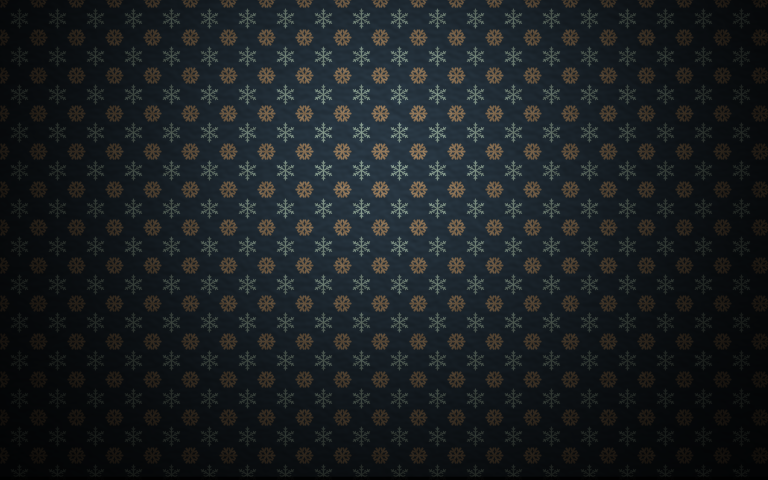
A Shadertoy shader for this pattern:

```glsl
// Wallpaper of two snowflake kinds on staggered square lattices over embossed paper.
// Each flake is a six-fold folded segment distance; gradient noise gives the relief,
// and an elliptical glow above the centre fades everything towards the borders.

const float PI = 3.14159265;
const float ROWS = 12.632;                        // lattice cells per canvas height
const vec2 LATTICE_SHIFT = vec2(0.012, -0.012);
const vec3 PAPER = vec3(0.150, 0.203, 0.245);
const vec3 BRONZE = vec3(0.590, 0.475, 0.345);
const vec3 FROST = vec3(0.560, 0.640, 0.575);

vec2 hashGradient(vec2 cell) {
    vec3 h = fract(cell.xyx * vec3(0.1031, 0.1030, 0.0973));
    h += dot(h, h.yzx + 33.33);
    float angle = 2.0 * PI * fract((h.x + h.y) * h.z);
    return vec2(cos(angle), sin(angle));
}

float gradientNoise(vec2 p) {
    vec2 i = floor(p), f = fract(p);
    vec2 u = f * f * f * (f * (f * 6.0 - 15.0) + 10.0);
    vec2 e = vec2(0.0, 1.0);
    float a = dot(hashGradient(i), f);
    float b = dot(hashGradient(i + e.yx), f - e.yx);
    float c = dot(hashGradient(i + e.xy), f - e.xy);
    float d = dot(hashGradient(i + e.yy), f - e.yy);
    return mix(mix(a, b, u.x), mix(c, d, u.x), u.y);
}

float segment(vec2 p, vec2 a, vec2 b, float halfWidth) {
    vec2 pa = p - a, ba = b - a;
    float t = clamp(dot(pa, ba) / dot(ba, ba), 0.0, 1.0);
    return length(pa - ba * t) - halfWidth;
}

// Fold the plane into half of a sixth, with the arm on the +x axis
vec2 foldSixfold(vec2 p) {
    float angle = mod(atan(p.y, p.x) + PI / 6.0, PI / 3.0) - PI / 6.0;
    return length(p) * vec2(cos(angle), abs(sin(angle)));
}

// Stout flake with one wide fork on every arm
float stoutFlake(vec2 p) {
    vec2 q = foldSixfold(p);
    float arm = segment(q, vec2(0.0), vec2(0.212, 0.0), 0.026);
    float fork = segment(q, vec2(0.115, 0.0), vec2(0.172, 0.078), 0.025);
    return min(arm, fork);
}

// Slender flake with a small core and two pairs of barbs on every arm
float slenderFlake(vec2 p) {
    vec2 q = foldSixfold(p.yx);
    float d = segment(q, vec2(0.0), vec2(0.245, 0.0), 0.016);
    for (int i = 0; i < 2; i++) {
        float root = 0.105 + 0.070 * float(i);
        vec2 tip = vec2(root + 0.032, 0.043 - 0.009 * float(i));
        d = min(d, segment(q, vec2(root, 0.0), tip, 0.014));
    }
    return min(d, length(q) - 0.036);
}

float coverage(float d, float pixel) {
    return 1.0 - smoothstep(-0.7 * pixel, 0.7 * pixel, d);
}

// Relief lit from above: difference of two nearby noise heights
float emboss(vec2 p, float scale) {
    vec2 q = p * scale * vec2(0.7, 1.0);
    return gradientNoise(q + vec2(0.15, 0.45)) - gradientNoise(q);
}

float glow(vec2 p, vec2 centre, vec2 radius) {
    vec2 d = (p - centre) / radius;
    return exp(-dot(d, d));
}

void mainImage(out vec4 fragColor, in vec2 fragCoord) {
    vec2 p = fragCoord / iResolution.y;
    float aspect = iResolution.x / iResolution.y;
    float pixel = ROWS / iResolution.y;

    // Lattice anchored at the top left; frost flakes sit half a cell away
    vec2 lattice = vec2(p.x, 1.0 - p.y) * ROWS - LATTICE_SHIFT;
    vec2 bronzeCell = fract(lattice + 0.5) - 0.5;
    vec2 frostCell = fract(lattice) - 0.5;

    // Light and paper relief
    float light = glow(p, vec2(0.5 * aspect, 0.69), vec2(0.56, 0.54));
    float relief = 1.0 + 0.13 * emboss(p, 95.0) + 0.07 * emboss(p + 7.3, 43.0);

    // Flakes keep a little more light than the paper in the dark borders
    vec3 color = PAPER * (light + 0.05);
    float flakeLight = 0.93 * light + 0.09;
    color = mix(color, BRONZE * flakeLight, 0.92 * coverage(stoutFlake(bronzeCell), pixel));
    color = mix(color, FROST * flakeLight, 0.90 * coverage(slenderFlake(frostCell), pixel));
    color *= relief;

    // Thin dark strip along the lower edge
    float edge = 0.5 / iResolution.y;
    color *= mix(0.15, 1.0, smoothstep(0.007 - edge, 0.007 + edge, p.y));

    fragColor = vec4(color, 1.0);
}
```
